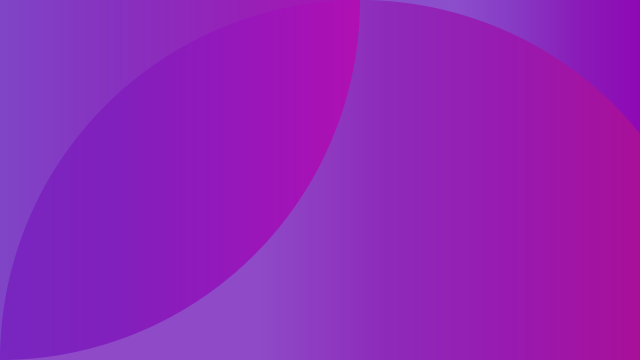
Give the GLSL for this background, as a WebGL 1 fragment shader.

```glsl
precision highp float;

// Two large overlapping discs divide the canvas into four curved regions:
// a leaf-shaped lens, a left corner, a broad right dome and a right corner.
// Each region has its own horizontal four-colour gradient in violet and magenta.

uniform vec2 u_resolution;

// Four evenly spaced colours blended from x = start to x = end.
vec3 ramp(float x, float start, float end, vec3 c0, vec3 c1, vec3 c2, vec3 c3) {
  float t = clamp((x - start) / (end - start), 0.0, 1.0) * 3.0;
  vec3 color = mix(c0, c1, clamp(t, 0.0, 1.0));
  color = mix(color, c2, clamp(t - 1.0, 0.0, 1.0));
  return mix(color, c3, clamp(t - 2.0, 0.0, 1.0));
}

// Antialiased disc coverage: 1 inside, 0 outside.
float disc(vec2 p, vec2 center, float radius, float pixel) {
  return clamp(0.5 - (length(p - center) - radius) / pixel, 0.0, 1.0);
}

void main() {
  // One unit is the canvas height.
  float pixel = 1.0 / u_resolution.y;
  vec2 p = gl_FragCoord.xy * pixel;
  float rightEdge = 16.0 / 9.0;

  // Region gradients
  vec3 leftCorner = ramp(p.x, 0.0, 1.0,
    vec3(0.50, 0.27, 0.78), vec3(0.53, 0.19, 0.75),
    vec3(0.59, 0.13, 0.72), vec3(0.67, 0.07, 0.70));
  vec3 lens = ramp(p.x, 0.0, 1.0,
    vec3(0.47, 0.15, 0.75), vec3(0.51, 0.125, 0.74),
    vec3(0.59, 0.09, 0.73), vec3(0.69, 0.06, 0.70));
  vec3 dome = ramp(p.x, 0.72, rightEdge,
    vec3(0.555, 0.29, 0.78), vec3(0.555, 0.165, 0.73),
    vec3(0.60, 0.10, 0.69), vec3(0.66, 0.06, 0.60));
  vec3 rightCorner = ramp(p.x, 1.25, rightEdge,
    vec3(0.55, 0.31, 0.80), vec3(0.53, 0.23, 0.77),
    vec3(0.54, 0.11, 0.72), vec3(0.56, 0.03, 0.71));

  // Discs centred on the top left corner and on the bottom edge
  float upperDisc = disc(p, vec2(0.0, 1.0), 1.0, pixel);
  float lowerDisc = disc(p, vec2(1.0, 0.0), 1.0, pixel);

  vec3 outsideUpper = mix(rightCorner, dome, lowerDisc);
  vec3 insideUpper = mix(leftCorner, lens, lowerDisc);
  gl_FragColor = vec4(mix(outsideUpper, insideUpper, upperDisc), 1.0);
}
```
